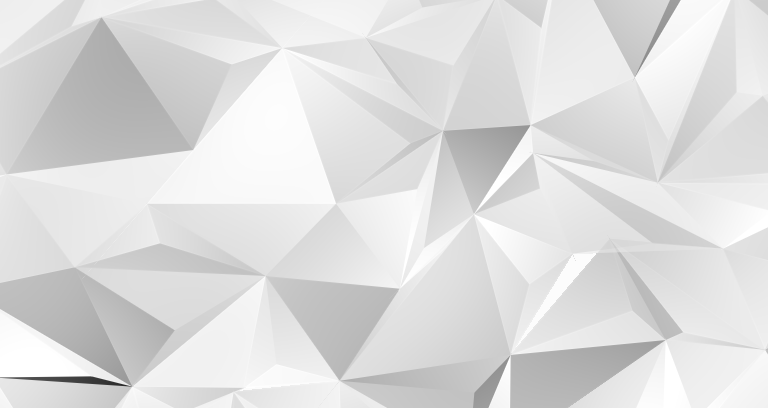
Give the GLSL for this background, as a Shadertoy shader.

```glsl
// Pale grey low-poly mesh: irregular triangular facets, each with its own soft gradient.
#define CELL vec2(0.30, 0.24)   // mean facet spacing, in canvas heights
#define JITTER 0.45             // vertex displacement, below half a cell
#define TILT 0.38               // mesh rotation in radians
#define SPLIT_SHARE 0.5         // share of triangles broken into slivers
#define DARK_SHARE 0.04         // share of slivers that are nearly black
#define DARK_TONE 0.22
#define LIGHT_TONE 0.99
#define TONE_SLOPE 0.175        // spread of the common light greys
#define TONE_TAIL 0.21          // extra depth of the rare mid greys
#define KINSHIP 0.45            // how much split facets share one tone
#define SEAM_GAIN 0.014
#define GLOW 0.02               // broad light variation

float hash(vec2 p) {
    return fract(sin(dot(p, vec2(127.1, 311.7))) * 43758.5);
}

// Jittered lattice point
vec2 meshVertex(vec2 id) {
    vec2 offset = vec2(hash(id + 3.7), hash(id + 41.3)) * 2.0 - 1.0;
    return (id + JITTER * offset) * CELL;
}

// Signed distance to the line a-b, positive on its left
float edgeDistance(vec2 p, vec2 a, vec2 b) {
    vec2 e = b - a, r = p - a;
    return (e.x * r.y - e.y * r.x) / max(length(e), 1e-5);
}

// Evenly spread ranks give mostly light greys, with a short dark tail
float facetTone(vec2 id, float k) {
    float wobble = 0.12 * hash(id + k * vec2(17.3, 9.1));
    float rank = fract(dot(id, vec2(0.7549, 0.5698)) + 0.618 * k + wobble);
    return LIGHT_TONE - TONE_SLOPE * rank - TONE_TAIL * pow(rank, 11.0);
}

// Layered sines that drift the light across neighbouring facets
float glow(vec2 p) {
    return GLOW * (sin(7.0 * p.x + 3.0 * p.y) + sin(9.0 * p.y - 5.0 * p.x + 1.7));
}

// Adds one counter-clockwise facet; sum holds (tone * coverage, coverage)
void addFacet(vec2 p, vec2 a, vec2 b, vec2 c, float tone, vec2 seed, inout vec2 sum) {
    float pixel = 1.0 / iResolution.y;
    float d = min(edgeDistance(p, a, b), min(edgeDistance(p, b, c), edgeDistance(p, c, a)));
    float cover = clamp(d / pixel + 0.5, 0.0, 1.0);
    if (cover <= 0.0) return;

    // Linear gradient across the facet, stronger on darker ones
    vec2 center = (a + b + c) / 3.0;
    float size = max(length(a - center), max(length(b - center), length(c - center)));
    float angle = 6.2832 * hash(seed + 23.1);
    float depth = min(0.03 + 0.22 * (1.0 - tone), 0.10);
    tone += depth * dot(p - center, vec2(cos(angle), sin(angle))) / size;

    // Faint bright seam along the borders of some facets
    float seam = 1.0 - smoothstep(0.0, 0.004, d);
    tone += SEAM_GAIN * seam * step(0.5, hash(seed + 71.7)) + glow(p);

    sum += vec2(clamp(tone, 0.0, 1.0), 1.0) * cover;
}

// Draws a triangle whole, or as three related facets around an off-centre point
void addTriangle(vec2 p, vec2 a, vec2 b, vec2 c, vec2 id, float k, inout vec2 sum) {
    vec2 seed = id + 13.0 * k;
    float base = facetTone(id, k);
    if (hash(seed + 2.3) > SPLIT_SHARE) {
        addFacet(p, a, b, c, base, seed, sum);
        return;
    }
    vec3 w = vec3(0.25 + hash(seed + 7.1), 0.25 + hash(seed + 11.9), 0.08 + 0.25 * hash(seed + 19.3));
    w /= w.x + w.y + w.z;
    vec2 hub = a * w.x + b * w.y + c * w.z;
    float left = mix(facetTone(id, k + 1.0), base, KINSHIP);
    float right = mix(facetTone(id, k + 2.0), base, KINSHIP);
    float sliver = hash(seed + 5.9) < DARK_SHARE ? DARK_TONE : base;
    addFacet(p, a, b, hub, sliver, seed, sum);
    addFacet(p, b, c, hub, left, seed + 4.1, sum);
    addFacet(p, c, a, hub, right, seed + 8.3, sum);
}

void mainImage(out vec4 fragColor, in vec2 fragCoord) {
    vec2 uv = fragCoord / iResolution.y;
    float s = sin(TILT), co = cos(TILT);
    vec2 p = vec2(co * uv.x + s * uv.y, co * uv.y - s * uv.x);
    vec2 home = floor(p / CELL);
    vec2 sum = vec2(0.0);

    // Every jittered quad that can reach this point
    for (int j = -1; j <= 1; j++) {
        for (int i = -1; i <= 1; i++) {
            vec2 id = home + vec2(i, j);
            vec2 a = meshVertex(id);
            vec2 b = meshVertex(id + vec2(1.0, 0.0));
            vec2 c = meshVertex(id + vec2(1.0, 1.0));
            vec2 d = meshVertex(id + vec2(0.0, 1.0));

            // Pick a diagonal that stays inside the quad
            bool acFits = edgeDistance(d, a, c) > 0.0 && edgeDistance(b, a, c) < 0.0;
            bool bdFits = edgeDistance(a, b, d) > 0.0 && edgeDistance(c, b, d) < 0.0;
            if (acFits && (!bdFits || hash(id + 57.7) > 0.5)) {
                addTriangle(p, a, b, c, id, 0.0, sum);
                addTriangle(p, a, c, d, id, 3.0, sum);
            } else {
                addTriangle(p, a, b, d, id, 0.0, sum);
                addTriangle(p, b, c, d, id, 3.0, sum);
            }
        }
    }
    float grey = sum.y > 0.0 ? sum.x / sum.y : LIGHT_TONE;
    fragColor = vec4(vec3(grey), 1.0);
}
```
